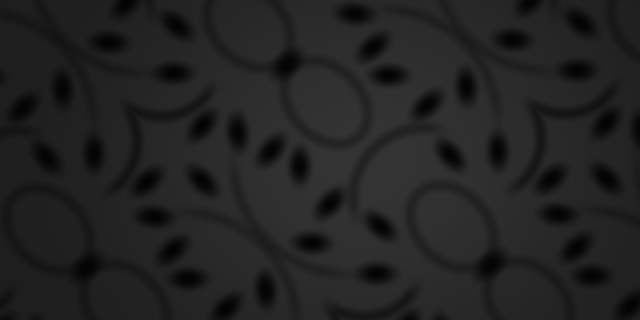
This pattern is drawn by a WebGL 2 fragment shader. Its source:

```glsl
#version 300 es
precision highp float;

uniform vec2 u_resolution;
out vec4 outColor;

// Layout, in canvas heights
const float CELL_SIZE = 0.8925;
const vec2 CELL_ORIGIN = vec2(0.898, 0.799);
const float CELL_ANGLE = 0.779;
const vec2 GLOW_CENTER = vec2(1.15, 0.5);
const float GLOW_REACH = 1.2;

// Motif sizes, in cells
const vec2 LEAF_SIZE = vec2(0.092, 0.052);
const float LINE_WIDTH = 0.036;
const float RING_OFFSET = 0.19;
const vec2 RING_RADII = vec2(0.166, 0.122);

// Tones
const vec3 CLOTH_LIGHT = vec3(0.202);
const vec3 CLOTH_DARK = vec3(0.118);
const vec3 INK = vec3(0.012);
const float RING_INK = 0.32;
const float STEM_INK = 0.28;
const float ARCH_INK = 0.36;
const float HOOK_INK = 0.52;
const float LEAF_INK = 0.97;

// Leaves in half a cell: position along the axis, distance from it, degrees
const int LEAF_COUNT = 10;
const vec3 LEAVES[LEAF_COUNT] = vec3[](
    vec3(0.0, 0.0, 90.0), vec3(0.044, 0.292, 40.0),
    vec3(0.172, 0.254, 85.0), vec3(0.28, 0.222, 45.0),
    vec3(0.449, 0.242, 88.0), vec3(0.501, 0.385, -42.0),
    vec3(0.63, 0.175, -5.0), vec3(0.738, 0.302, -45.0),
    vec3(-0.061, 0.362, 85.0), vec3(0.076, 0.5, 0.0));

float wrap(float x) { return x - floor(x + 0.5); }

vec2 fromCenter(vec2 p, vec2 center) {
    return vec2(wrap(p.x - center.x), p.y - center.y);
}

mat2 rotation(float a) {
    float c = cos(a), s = sin(a);
    return mat2(c, s, -s, c);
}

float softLine(float d) { return 1.0 - smoothstep(0.0, LINE_WIDTH, abs(d)); }

// Blurred circular arc that fades towards its two ends
float softArc(vec2 p, float radius, float heading, float halfAngle) {
    float len = max(length(p), 1e-4);
    float along = dot(p / len, vec2(cos(heading), sin(heading)));
    float turn = acos(clamp(along, -1.0, 1.0));
    float ends = 1.0 - smoothstep(halfAngle - 0.25, halfAngle + 0.2, turn);
    return softLine(len - radius) * ends;
}

float softRing(vec2 p) {
    float scaled = length(p / RING_RADII);
    float slope = max(length(p / (RING_RADII * RING_RADII)), 1e-3);
    return softLine(scaled * (scaled - 1.0) / slope);
}

float softLeaf(vec2 p, float degreesTurned) {
    vec2 q = rotation(-radians(degreesTurned)) * p;
    return 1.0 - smoothstep(0.1, 1.08, length(q / LEAF_SIZE));
}

void main() {
    vec2 canvas = gl_FragCoord.xy / u_resolution.y;

    // Diagonal square lattice, mirrored across each motif axis
    vec2 p = rotation(CELL_ANGLE) * (canvas - CELL_ORIGIN) / CELL_SIZE;
    p.y = abs(wrap(p.y));
    vec2 mirrored = vec2(p.x, 1.0 - p.y);

    // Faint outlines
    float light = 1.0;
    vec2 ring = vec2(abs(wrap(p.x)) - RING_OFFSET, p.y);
    light *= 1.0 - RING_INK * softRing(ring);
    const vec2 STEM = vec2(0.385, 0.087);
    light *= 1.0 - STEM_INK * softArc(fromCenter(p, STEM), 0.402, 1.571, 0.8);
    light *= 1.0 - STEM_INK * softArc(fromCenter(mirrored, STEM), 0.402, 1.571, 0.8);
    light *= 1.0 - ARCH_INK * softArc(fromCenter(p, vec2(0.671, 0.0)), 0.248, 3.142, 1.05);
    light *= 1.0 - HOOK_INK * softArc(fromCenter(p, vec2(-0.335, 0.292)), 0.21, 0.59, 0.85);

    // Dark leaves
    for (int i = 0; i < LEAF_COUNT; i++) {
        vec3 leaf = LEAVES[i];
        light *= 1.0 - LEAF_INK * softLeaf(fromCenter(p, leaf.xy), leaf.z);
    }

    // Uneven glow over the cloth
    float glow = length((canvas - GLOW_CENTER) * vec2(1.0, 1.2)) / GLOW_REACH;
    vec3 cloth = mix(CLOTH_LIGHT, CLOTH_DARK, smoothstep(0.0, 1.0, glow));
    outColor = vec4(mix(INK, cloth, light), 1.0);
}
```
